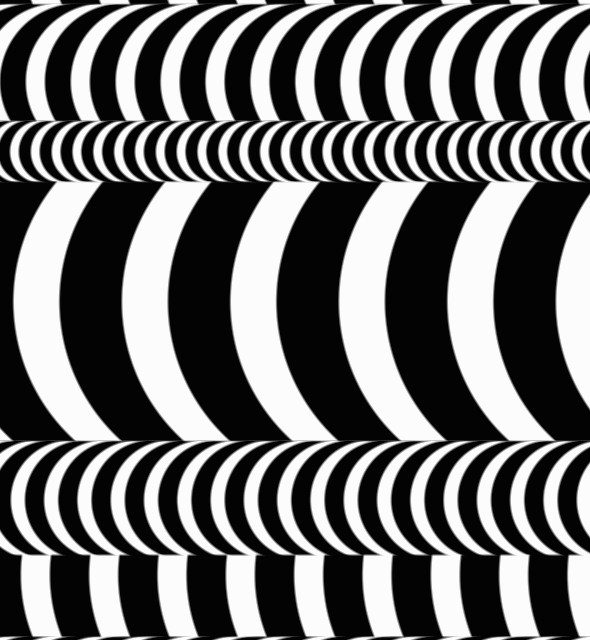
This pattern is drawn by a WebGL 1 fragment shader. Its source:

```glsl
precision highp float;
// Op-art bands of black and white crescents, stacked into a vertical repeat.
// Each band shifts a stripe wave sideways along its own circular arc, and
// an analytic box filter smooths the stripes and the joins between bands.

uniform vec2 u_resolution;

const float UNITS = 768.0;       // design units per canvas height
const float TILE_TOP = 5.0;      // first band's upper edge, from the top
const float TILE_HEIGHT = 759.0; // all five bands together
const float SOFTNESS = 1.4;      // half width of the edge blur, in units
const float WHITE_SHARE = 0.425; // white part of every stripe period
const float STEEPEST = 0.998;    // limit of the arc near its tip
const vec3 INK = vec3(0.01);
const vec3 PAPER = vec3(0.99);

// Running integral of a 0/1 stripe wave with period one.
float stripeIntegral(float x) {
  return floor(x) * WHITE_SHARE + min(fract(x), WHITE_SHARE);
}

// Stripe wave averaged over x - blur to x + blur.
float softStripes(float x, float blur) {
  return (stripeIntegral(x + blur) - stripeIntegral(x - blur)) / (2.0 * blur);
}

// White light from one band; heights are measured from the tile's top.
// apex: height of the arc's leftmost point, start: x of a white edge there.
float band(vec2 p, float top, float bottom, float apex, float radius,
           float period, float start, float blur) {
  float middle = 0.5 * (top + bottom);
  float fromMiddle = mod(p.y - middle + 0.5 * TILE_HEIGHT, TILE_HEIGHT)
                   - 0.5 * TILE_HEIGHT;
  float inside = 0.5 * (bottom - top) - abs(fromMiddle);
  float cover = clamp(0.5 + inside / (2.0 * blur), 0.0, 1.0);

  // Sideways shift of the arc, and its slope to keep the blur even.
  float rise = clamp((fromMiddle + middle - apex) / radius, -STEEPEST, STEEPEST);
  float slope = sqrt(1.0 - rise * rise);
  float shift = radius * (1.0 - slope);
  float phase = (p.x - start - shift) / period;
  return cover * softStripes(phase, blur / (slope * period));
}

void main() {
  vec2 p = gl_FragCoord.xy * UNITS / u_resolution.y;
  p.y = UNITS - p.y - TILE_TOP;
  float blur = max(SOFTNESS, 0.5 * UNITS / u_resolution.y);

  // Bands from top to bottom: edges, apex, radius, period, start.
  float white = 0.0;
  white += band(p, 0.0, 140.0, 93.0, 94.0, 53.9, 31.0, blur);
  white += band(p, 140.0, 213.0, 177.0, 37.5, 25.0, 12.0, blur);
  white += band(p, 213.0, 524.0, 357.0, 225.0, 130.2, 16.0, blur);
  white += band(p, 524.0, 661.0, 595.0, 71.5, 39.95, 13.0, blur);
  white += band(p, 661.0, 759.0, 685.0, 200.0, 82.0, 25.0, blur);

  gl_FragColor = vec4(mix(INK, PAPER, clamp(white, 0.0, 1.0)), 1.0);
}
```
